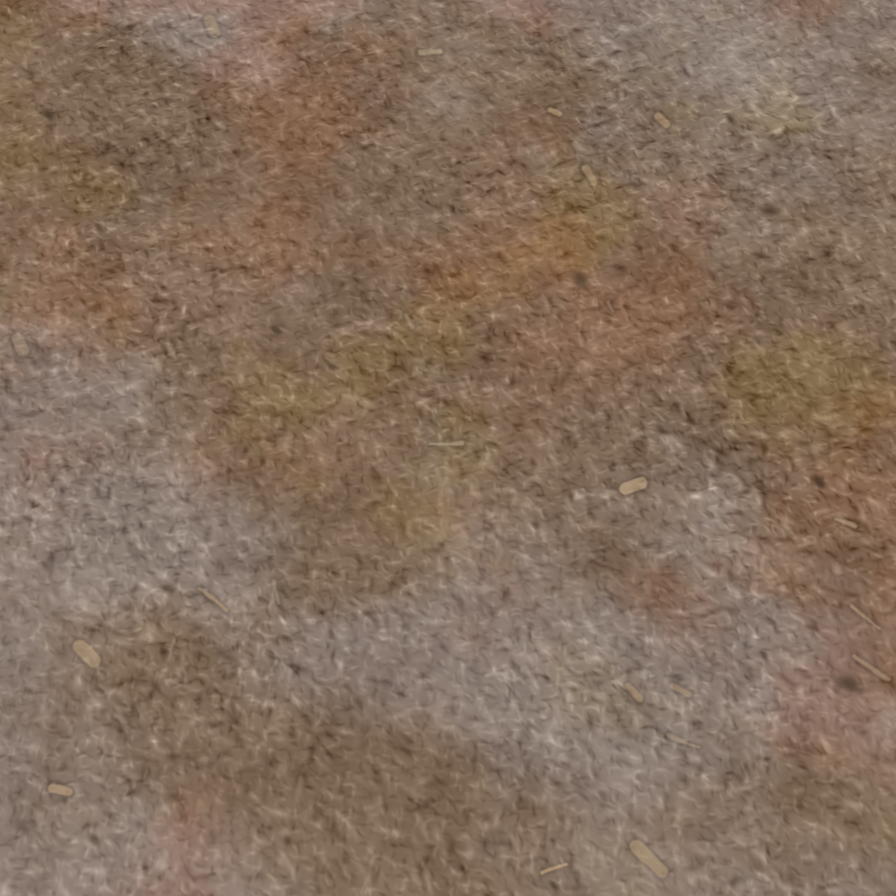
This texture is drawn by a Shadertoy shader. Its source:

```glsl
// Dry trampled earth covered in fine matted fibres, with pale chips and dark pits.

// Integer hash: three random values in 0..1 per cell and seed
vec3 hash3(ivec2 cell, int seed) {
    uvec3 v = uvec3(ivec3(cell, seed)) * 1664525u + 1013904223u;
    v.x += v.y * v.z; v.y += v.z * v.x; v.z += v.x * v.y;
    v ^= v >> 16u;
    v.x += v.y * v.z; v.y += v.z * v.x; v.z += v.x * v.y;
    return vec3(v >> 8u) / 16777216.0;
}

mat2 rotate(float angle) {
    float c = cos(angle), s = sin(angle);
    return mat2(c, -s, s, c);
}

float valueNoise(vec2 p, int seed) {
    ivec2 i = ivec2(floor(p));
    vec2 f = fract(p);
    f = f * f * (3.0 - 2.0 * f);
    float bottom = mix(hash3(i, seed).x, hash3(i + ivec2(1, 0), seed).x, f.x);
    float top = mix(hash3(i + ivec2(0, 1), seed).x, hash3(i + ivec2(1, 1), seed).x, f.x);
    return mix(bottom, top, f.y);
}

float fbm(vec2 p, int seed) {
    float sum = 0.0, weight = 0.5;
    for (int i = 0; i < 5; i++) {
        sum += weight * valueNoise(p, seed + i);
        p = rotate(0.6) * p * 2.03;
        weight *= 0.52;
    }
    return sum;
}

// Sum of soft, slightly bent strokes, light and dark, around a main direction
float fibres(vec2 p, float direction, int seed) {
    ivec2 home = ivec2(floor(p));
    float sum = 0.0;
    for (int y = -1; y <= 1; y++)
    for (int x = -1; x <= 1; x++)
    for (int k = 0; k < 4; k++) {
        ivec2 cell = home + ivec2(x, y);
        vec3 place = hash3(cell, seed + k);
        vec3 shape = hash3(cell, seed + k + 40);
        vec2 d = rotate(direction + (shape.x - 0.5) * 2.3) * (p - vec2(cell) - place.xy);
        d.y += (shape.y - 0.5) * 1.4 * d.x * d.x;
        d /= vec2(mix(0.28, 0.5, shape.z), 0.14);
        sum += (place.z * 2.0 - 1.0) * exp(-dot(d, d));
    }
    return sum;
}

void mainImage(out vec4 fragColor, in vec2 fragCoord) {
    vec2 uv = fragCoord / iResolution.y;

    // Ground recedes: grain gets smaller and flatter towards the top
    vec2 ground = vec2((uv.x - 0.5) * (0.9 + 0.3 * uv.y), uv.y * (0.85 + 0.35 * uv.y));
    float direction = mix(-0.85, -0.35, uv.y);

    // Broad patches of brown soil and grey dust
    vec2 patchPos = rotate(-0.5) * ground * vec2(3.2, 4.4);
    float dust = smoothstep(0.34, 0.64, fbm(patchPos, 11));
    vec3 color = mix(vec3(0.497, 0.411, 0.338), vec3(0.545, 0.485, 0.448), dust);

    // Faint rusty and straw-yellow stains
    float rust = smoothstep(0.56, 0.78, fbm(ground * 4.0 + 7.0, 23));
    float straw = smoothstep(0.58, 0.8, fbm(ground * 5.0 + 19.0, 37));
    color += rust * vec3(0.03, -0.015, -0.03) + straw * vec3(0.01, 0.005, -0.04);

    // Matted fibres at two sizes, with mottled shading beneath
    float coarse = fibres(ground * 42.0, direction, 100);
    float fine = fibres(ground * 76.0 + 5.0, direction, 200);
    float strength = 0.75 + 0.5 * valueNoise(ground * 9.0, 51);
    float shade = strength * (0.085 * coarse + 0.075 * fine);
    shade += 0.13 * (fbm(ground * 16.0, 61) - 0.49);
    color += shade * vec3(1.0, 1.0, 0.97);

    // Dark pits with ragged soft rims
    float ragged = fbm(uv * 45.0, 71) - 0.5;
    for (int i = 0; i < 13; i++) {
        vec3 place = hash3(ivec2(i, 3), 300);
        vec3 shape = hash3(ivec2(i, 4), 300);
        vec2 d = rotate(-shape.x) * (uv - place.xy);
        float size = mix(0.006, 0.02, place.z * place.z);
        float r = length(d * vec2(0.8, 1.5)) / size + ragged;
        float pit = 1.0 - smoothstep(0.1, 1.3, r);
        color = mix(color, vec3(0.25, 0.19, 0.14), pit * mix(0.45, 0.85, shape.y));
    }

    // Pale straw slivers and wood chips
    for (int i = 0; i < 22; i++) {
        vec3 place = hash3(ivec2(i, 5), 400);
        vec3 shape = hash3(ivec2(i, 6), 400);
        vec2 d = rotate(-0.5 + (shape.x - 0.5) * 1.8) * (uv - place.xy);
        d.y += 5.0 * (shape.y - 0.5) * d.x * d.x;
        float halfLength = mix(0.005, 0.026, place.z * place.z);
        float halfWidth = mix(0.002, 0.008, shape.z * shape.z * shape.z);
        d.x -= clamp(d.x, -halfLength, halfLength);
        float edge = length(d) - halfWidth + 0.004 * ragged;
        float shadow = 1.0 - smoothstep(0.0, 0.006, edge);
        float chip = 1.0 - smoothstep(-0.002, 0.0015, edge);
        color *= 1.0 - 0.12 * shadow;
        vec3 chipColor = mix(vec3(0.66, 0.58, 0.49), vec3(0.72, 0.61, 0.47), shape.y);
        color = mix(color, chipColor + 0.4 * shade, chip * mix(0.45, 0.9, shape.x));
    }

    fragColor = vec4(clamp(color, 0.0, 1.0), 1.0);
}
```
